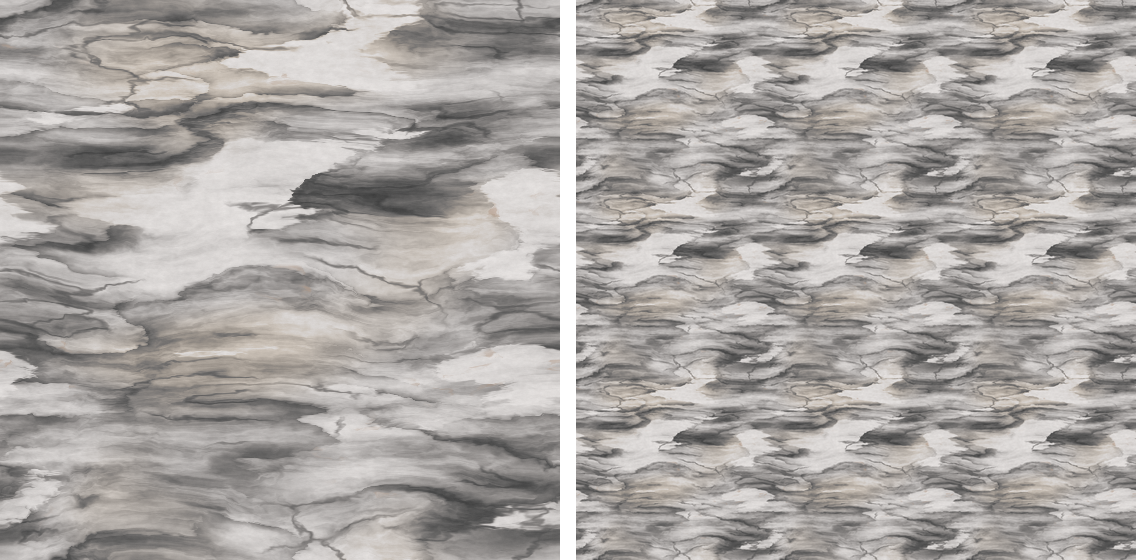
Left: one tile. Right: repeated 3 by 3.
Reproduce this texture procedurally as a WebGL 2 fragment shader.

```glsl
#version 300 es
precision highp float;
// Grey and white banded marble that tiles on both axes.
// Stretched gradient noise makes the bands and streaks, one-sided noise contours
// the smoky veins and torn pale lenses, cellular noise the slabs and cracks.

#define BAND_REPEATS vec2(2.0, 8.0)
#define LENS_REPEATS vec2(3.0, 9.0)
#define SLAB_REPEATS vec2(3.0, 9.0)
#define STREAK_REPEATS vec2(4.0, 24.0)
#define FLOW_WARP 0.085
#define TORN_WARP 0.02
#define SMOKE_DEPTH 1.7
#define CRACK_DEPTH 0.6
#define TONE_BIAS 0.36
#define TONE_CONTRAST 1.95
#define WARM_TINT vec3(1.025, 0.995, 0.95)
#define RUST vec3(0.66, 0.54, 0.45)

uniform vec2 u_resolution;
out vec4 fragColor;

// Two random values per lattice point, wrapped to the period
vec2 hash2(vec2 cell, vec2 period, float seed) {
    uvec2 c = uvec2(floor(mod(cell + 0.5, period)));
    uint h = c.x * 1597334673u ^ c.y * 3812015801u ^ uint(seed) * 2798796415u;
    h = (h ^ (h >> 16)) * 2146121005u;
    h = (h ^ (h >> 15)) * 2221713035u;
    h ^= h >> 16;
    return vec2(h & 65535u, h >> 16) / 65535.0;
}

float cornerSlope(vec2 cell, vec2 offset, vec2 period, float seed) {
    float angle = 6.28319 * hash2(cell, period, seed).x;
    return dot(vec2(cos(angle), sin(angle)), offset);
}

// Periodic gradient noise; the shift keeps lattices of different layers apart
float noise(vec2 uv, vec2 period, float seed) {
    vec2 shift = 0.2 + 0.6 * fract(seed * vec2(0.618, 0.755));
    vec2 p = uv * period + shift, i = floor(p), f = p - i;
    vec2 w = f * f * f * (f * (f * 6.0 - 15.0) + 10.0);
    vec2 e = vec2(1.0, 0.0);
    float low = mix(cornerSlope(i, f, period, seed),
                    cornerSlope(i + e.xy, f - e.xy, period, seed), w.x);
    float high = mix(cornerSlope(i + e.yx, f - e.yx, period, seed),
                     cornerSlope(i + e.xx, f - e.xx, period, seed), w.x);
    return mix(low, high, w.y);
}

float fbm(vec2 uv, vec2 period, float gain, float seed) {
    float sum = 0.0, amplitude = 1.0;
    for (int octave = 0; octave < 5; octave++) {
        sum += amplitude * noise(uv, period, seed + float(octave));
        period *= 2.0;
        amplitude *= gain;
    }
    return sum;
}

// Periodic cells: x = blended random tone, y = distance between two nearest points
vec2 slabs(vec2 uv, vec2 period, float sharpness, float seed) {
    vec2 p = uv * period + 0.37, i = floor(p);
    float nearest = 9.0, second = 9.0, tone = 0.0, total = 0.0;
    for (int y = -1; y <= 1; y++)
    for (int x = -1; x <= 1; x++) {
        vec2 cell = i + vec2(x, y);
        float d = length(cell + 0.1 + 0.8 * hash2(cell, period, seed) - p);
        float weight = exp(-sharpness * d);
        tone += weight * hash2(cell, period, seed + 1.0).x;
        total += weight;
        second = min(second, max(nearest, d));
        nearest = min(nearest, d);
    }
    return vec2(tone / total, second - nearest);
}

// Contour that is crisp on one side and fades like smoke on the other
float smoke(float level) {
    return level > 0.0 ? exp(-level * 7.0) : exp(level * 45.0);
}

void main() {
    vec2 uv = gl_FragCoord.xy / u_resolution;

    // Slow flow, then a finer ragged displacement
    vec2 flow = uv + FLOW_WARP * vec2(fbm(uv, vec2(3.0, 5.0), 0.5, 11.0),
                                      noise(uv, vec2(2.0, 3.0), 21.0));
    vec2 torn = flow + TORN_WARP * vec2(1.8, 0.7) * vec2(fbm(flow, vec2(7.0, 16.0), 0.65, 31.0),
                                                         fbm(flow, vec2(6.0, 15.0), 0.6, 41.0));

    // Broad bands, fine streaks and fibres
    float band = fbm(flow, BAND_REPEATS, 0.5, 51.0);
    float streak = fbm(torn, STREAK_REPEATS, 0.65, 61.0);
    float patches = noise(flow, vec2(3.0, 4.0), 71.0);

    // Slabs, and lenses whose ends feather along the streaks
    vec2 slab = slabs(torn, SLAB_REPEATS, mix(9.0, 30.0, smoothstep(-0.2, 0.3, patches)), 83.0);
    float lens = noise(torn, LENS_REPEATS, 171.0) + 0.17 * streak + 0.15 * band - 0.3;
    float pale = max(smoothstep(0.86, 0.93, slab.x), smoothstep(-0.03, 0.05, lens));

    // Smoky veins at two sizes, and hairlines, broken up along their length
    float veinLevel = noise(torn, vec2(2.0, 7.0), 91.0) + 0.08 * streak;
    float fineLevel = noise(torn, vec2(3.0, 15.0), 101.0) + 0.1 * streak;
    float hairLevel = noise(torn, vec2(4.0, 23.0), 161.0) + 0.08 * band;
    float veinMask = smoothstep(-0.2, 0.2, noise(uv, vec2(2.0, 5.0), 111.0));
    float fineMask = smoothstep(-0.15, 0.25, noise(flow, vec2(3.0, 7.0), 115.0));
    float hair = 1.0 - smoothstep(0.0, 0.07, abs(hairLevel));
    float veins = smoke(veinLevel) * veinMask + 0.75 * smoke(-fineLevel) * fineMask;
    veins += 0.5 * hair * smoothstep(0.0, 0.3, -band + 0.5 * patches);
    veins += 0.35 * exp(-abs(lens + 0.05) * 25.0) * smoothstep(-0.1, 0.2, patches);

    // Sum into one tone, then spread it over the range of greys
    float tone = TONE_BIAS + 2.0 * band + 0.8 * (slab.x - 0.5) + 1.0 * streak;
    tone += 1.1 * pale - SMOKE_DEPTH * veins * (1.0 - 0.8 * pale);
    float rank = 1.0 / (1.0 + exp(-TONE_CONTRAST * tone));
    float grey = 0.25 + 0.62 * pow(rank, 0.6);

    // Thin cracks along some slab borders, then mineral grain
    float crackMask = smoothstep(0.08, 0.3, patches + 0.2 * streak);
    float crack = (1.0 - smoothstep(0.0, 0.06, slab.y)) * crackMask;
    grey = mix(grey, 0.29, CRACK_DEPTH * crack);
    grey += 0.03 * fbm(uv, vec2(45.0, 80.0), 0.7, 121.0) + 0.02 * streak;

    // Near-neutral stone, beige in the middle greys, sparse rust flecks
    vec3 colour = vec3(grey) - vec3(-0.003, 0.011, 0.018) * smoothstep(0.25, 0.6, grey);
    float midGrey = smoothstep(0.42, 0.62, grey) * (1.0 - smoothstep(0.76, 0.86, grey));
    float warmth = smoothstep(-0.05, 0.35, noise(flow, vec2(2.0, 4.0), 131.0));
    colour *= mix(vec3(1.0), WARM_TINT, warmth * midGrey);
    float rust = smoothstep(0.3, 0.65, fbm(torn, vec2(14.0, 30.0), 0.5, 141.0))
               * smoothstep(0.15, 0.4, noise(flow, vec2(3.0, 7.0), 151.0));
    colour = mix(colour, RUST, 0.5 * rust * smoothstep(0.5, 0.7, grey));

    fragColor = vec4(clamp(colour, 0.0, 1.0), 1.0);
}
```
